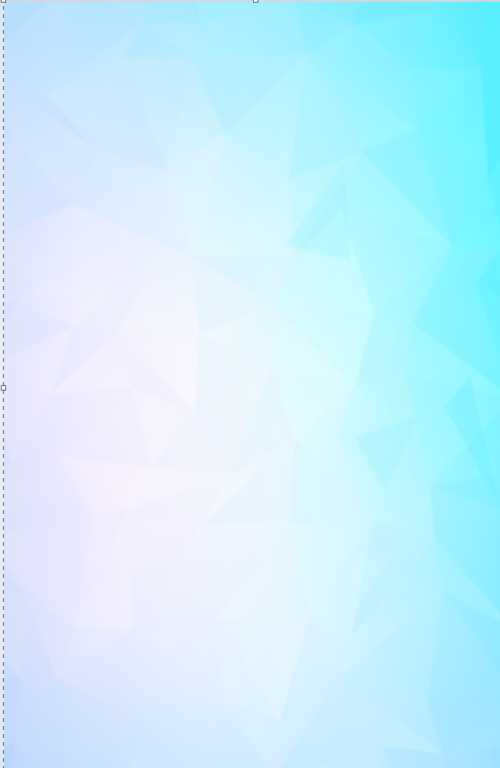
Reproduce this background procedurally as a Shadertoy shader.

```glsl
const vec2 GRID = vec2(7.0, 10.0);  // mesh cells across the canvas
const float JITTER = 0.75;          // vertex displacement, in cells
const float FLATNESS = 0.4;         // 0 = smooth gradient, 1 = flat facets
const float FACET_TINT = 0.03;      // brightness spread between facets
const float ACCENT = 0.25;          // strength of the large accent facets
const float EDGE_SOFT = 0.0032;     // facet edge width, in canvas heights
const float FRAME = 0.62;           // strength of the dashed frame

const vec3 TOP_LEFT = vec3(0.70, 0.86, 0.99);
const vec3 TOP_MID = vec3(0.62, 0.93, 1.00);
const vec3 TOP_RIGHT = vec3(0.33, 0.93, 1.00);
const vec3 MID_LEFT = vec3(0.865, 0.89, 0.995);
const vec3 CENTRE = vec3(0.925, 0.972, 0.995);
const vec3 MID_RIGHT = vec3(0.46, 0.955, 1.00);
const vec3 LOW_LEFT = vec3(0.73, 0.84, 0.98);
const vec3 LOW_MID = vec3(0.82, 0.93, 1.00);
const vec3 LOW_RIGHT = vec3(0.63, 0.88, 1.00);

const vec3 PALE = vec3(0.94, 0.95, 1.00);
const vec3 ICE = vec3(0.86, 0.97, 1.00);
const vec3 AQUA = vec3(0.56, 0.95, 1.00);
const vec3 DEEP = vec3(0.36, 0.92, 0.99);
const vec3 INK = vec3(0.25, 0.30, 0.36);
const vec3 TRIM = vec3(0.84, 0.84, 0.86);

float hash(vec2 p) {
    vec3 q = fract(p.xyx * vec3(0.1031, 0.1030, 0.0973));
    q += dot(q, q.yzx + 33.33);
    return fract((q.x + q.y) * q.z);
}

// Quadratic weights for samples at 0, 0.5 and 1
vec3 weights(float t) {
    return vec3((1.0 - t) * (1.0 - 2.0 * t), 4.0 * t * (1.0 - t), t * (2.0 * t - 1.0));
}

vec3 gradient(vec2 uv) {
    uv = clamp(uv, 0.0, 1.0);
    vec3 wx = weights(uv.x), wy = weights(uv.y);
    vec3 low = mat3(LOW_LEFT, LOW_MID, LOW_RIGHT) * wx;
    vec3 mid = mat3(MID_LEFT, CENTRE, MID_RIGHT) * wx;
    vec3 top = mat3(TOP_LEFT, TOP_MID, TOP_RIGHT) * wx;
    vec3 col = mat3(low, mid, top) * wy;
    return clamp(col, 0.0, 1.0) - vec3(0.05, 0.0, 0.0) * smoothstep(0.92, 1.1, col.r);
}

vec2 vertex(vec2 id) {
    return id + JITTER * (vec2(hash(id + 17.0), hash(id + 61.0)) - 0.5);
}

float cross2(vec2 a, vec2 b) { return a.x * b.y - a.y * b.x; }

// Signed distance to the nearest edge line, positive inside
float inside(vec2 p, vec2 a, vec2 b, vec2 c) {
    float s = sign(cross2(b - a, c - a));
    float ab = cross2(normalize(b - a), p - a);
    float bc = cross2(normalize(c - b), p - b);
    float ca = cross2(normalize(a - c), p - c);
    return min(s * ab, min(s * bc, s * ca));
}

// One facet as colour times coverage, with coverage in alpha
vec4 facet(vec2 p, vec2 a, vec2 b, vec2 c, float seed, float soft) {
    float cover = smoothstep(-soft, soft, inside(p, a, b, c));
    vec2 middle = (a + b + c) / 3.0;
    vec3 col = gradient(mix(p, middle, FLATNESS) / GRID);
    float slope = 0.5 * dot(p - middle, vec2(cos(seed * 6.28), sin(seed * 6.28)));
    col += FACET_TINT * (seed - 0.5 + slope) * vec3(1.0, 0.5, 0.1);
    return vec4(col, 1.0) * cover;
}

vec3 mesh(vec2 uv, float soft) {
    vec2 p = uv * GRID, cell = floor(p);
    vec4 sum = vec4(gradient(uv), 1.0) * 0.001;
    for (int j = -1; j <= 1; j++)
    for (int i = -1; i <= 1; i++) {
        vec2 id = cell + vec2(i, j);
        vec2 a = vertex(id), b = vertex(id + vec2(1, 0));
        vec2 c = vertex(id + 1.0), d = vertex(id + vec2(0, 1));
        float s = hash(id + 5.0), t = hash(id + 29.0);
        bool turn = hash(id + 43.0) > 0.5;
        sum += facet(p, a, b, turn ? d : c, s, soft);
        sum += facet(p, turn ? b : a, c, d, t, soft);
    }
    return sum.rgb / sum.a;
}

void accent(inout vec3 col, vec2 uv, vec2 a, vec2 b, vec2 c, vec3 tint, float soft) {
    float cover = smoothstep(-soft, soft, inside(uv, a, b, c));
    col = mix(col, tint, ACCENT * cover);
}

// Small outlined square on the frame
void handle(inout vec3 col, vec2 offset, float soft) {
    float d = max(abs(offset.x), abs(offset.y));
    col = mix(col, INK, FRAME * (1.0 - smoothstep(0.003, 0.003 + soft, d)));
    col = mix(col, vec3(1.0), 1.0 - smoothstep(0.0015, 0.0015 + soft, d));
}

void mainImage(out vec4 fragColor, in vec2 fragCoord) {
    vec2 uv = fragCoord / iResolution.xy;
    float px = 1.0 / iResolution.y;
    float soft = max(EDGE_SOFT, px);
    vec3 col = mesh(uv, GRID.y * soft);

    // Large accent facets
    accent(col, uv, vec2(0.04, 0.61), vec2(0.21, 0.67), vec2(0.20, 0.62), PALE, soft);
    accent(col, uv, vec2(0.58, 0.28), vec2(0.79, 0.28), vec2(0.66, 0.16), ICE, soft);
    accent(col, uv, vec2(0.71, 0.43), vec2(0.84, 0.46), vec2(0.77, 0.36), AQUA, soft);
    accent(col, uv, vec2(0.89, 0.47), vec2(0.94, 0.51), vec2(1.0, 0.34), DEEP, soft);
    accent(col, uv, vec2(0.57, 0.68), vec2(0.70, 0.66), vec2(0.69, 0.79), AQUA, soft);

    // Dashed left edge, top trim and handles
    vec2 q = uv * vec2(iResolution.x * px, 1.0);
    float line = 1.0 - smoothstep(0.0003, 0.0003 + px, abs(q.x - 0.0045));
    float dash = smoothstep(0.35, 0.55, abs(fract(q.y * 96.0) - 0.5) * 2.0);
    col = mix(col, vec3(0.95), FRAME * (1.0 - smoothstep(0.004, 0.004 + px, q.x)));
    col = mix(col, mix(vec3(0.97), INK, dash), FRAME * line);
    col = mix(col, TRIM, smoothstep(0.9985 - px, 0.9985, q.y));
    for (int i = 0; i < 2; i++) {
        handle(col, q - vec2(0.0045, 0.495 + 0.505 * float(i)), px);
    }
    handle(col, q - vec2(0.333, 1.0), px);
    fragColor = vec4(clamp(col, 0.0, 1.0), 1.0);
}
```
